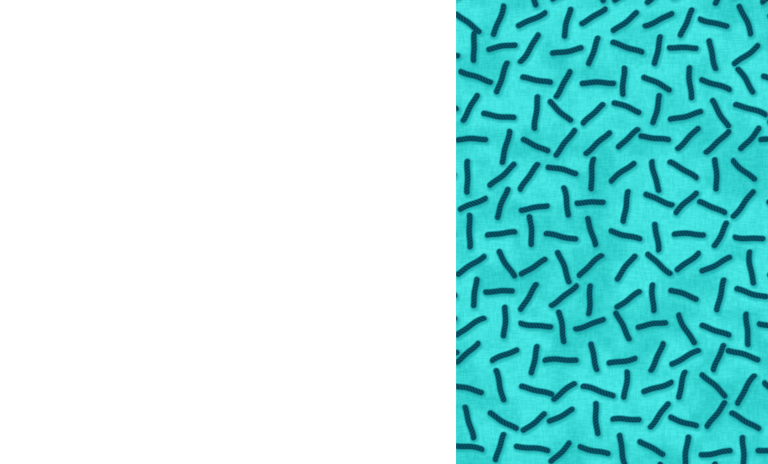
This pattern is drawn by a Shadertoy shader. Its source:

```glsl
float hash(vec2 p) {
    return fract(sin(dot(p, vec2(127.1, 311.7))) * 43758.5453);
}

float noise(vec2 p) {
    vec2 i = floor(p), f = fract(p);
    f = f * f * (3.0 - 2.0 * f);
    return mix(mix(hash(i), hash(i + vec2(1, 0)), f.x),
               mix(hash(i + vec2(0, 1)), hash(i + vec2(1, 1)), f.x), f.y);
}

// Nearest stitch: signed distance, then position along and across it
vec3 stitches(vec2 p) {
    const float cell = 0.066;
    vec2 home = floor(p / cell);
    vec3 nearest = vec3(1.0, 0.0, 0.0);
    for (int y = -1; y <= 1; y++)
    for (int x = -1; x <= 1; x++) {
        vec2 id = home + vec2(x, y);
        vec2 jitter = vec2(hash(id), hash(id + 17.3)) - 0.5;
        vec2 q = p - (id + 0.5 + 0.3 * jitter) * cell;

        // Steep and shallow stitches alternate so that they rarely cross
        float steep = mod(id.x + id.y, 2.0);
        float angle = mix(0.0, 1.4, steep) + 1.5 * (hash(id + 41.7) - 0.5);
        float c = cos(angle), s = sin(angle);
        q = vec2(c * q.x + s * q.y, c * q.y - s * q.x);

        float bend = hash(id + 73.1) - 0.5;
        q.y += bend * (4.0 * q.x * q.x - 0.003) + 0.001 * sin(q.x * 110.0 + bend * 20.0);
        float halfLength = 0.027 + 0.007 * hash(id + 9.2);
        float d = length(vec2(max(abs(q.x) - halfLength, 0.0), q.y)) - 0.0066;
        if (d < nearest.x) nearest = vec3(d, q);
    }
    return nearest;
}

void mainImage(out vec4 fragColor, in vec2 fragCoord) {
    vec2 p = fragCoord / iResolution.y;
    float px = 1.0 / iResolution.y;
    float clothEdge = 0.594 * iResolution.x / iResolution.y;
    vec2 cloth = p - vec2(clothEdge, 0.0);

    // Puckered, finely woven cloth
    float pucker = noise(cloth * 13.0) * 0.6 + noise(cloth * 31.0 + 5.0) * 0.4;
    float weave = noise(cloth * vec2(330.0, 90.0)) + noise(cloth * vec2(90.0, 330.0)) - 1.0;
    vec3 color = mix(vec3(0.19, 0.81, 0.80), vec3(0.27, 0.89, 0.88), smoothstep(0.2, 0.7, pucker));
    color += 0.045 * weave;

    // Soft shadow below each stitch
    float shade = stitches(cloth + vec2(-0.002, 0.003)).x;
    color = mix(color, vec3(0.10, 0.66, 0.67), 0.65 * (1.0 - smoothstep(-0.002, 0.007, shade)));

    // Twisted thread with a lighter rim
    vec3 stitch = stitches(cloth);
    float twist = 0.5 + 0.5 * sin(stitch.y * 900.0 + stitch.z * 600.0);
    vec3 thread = mix(vec3(0.02, 0.26, 0.33), vec3(0.04, 0.38, 0.44), 0.7 * twist);
    thread = mix(thread, vec3(0.06, 0.48, 0.52), smoothstep(-0.003, 0.0, stitch.x));
    color = mix(color, thread, 1.0 - smoothstep(-px, px, stitch.x));

    // Plain white beside the cloth
    color = mix(vec3(1.0), color, smoothstep(-0.5 * px, 0.5 * px, cloth.x));
    fragColor = vec4(color, 1.0);
}
```
